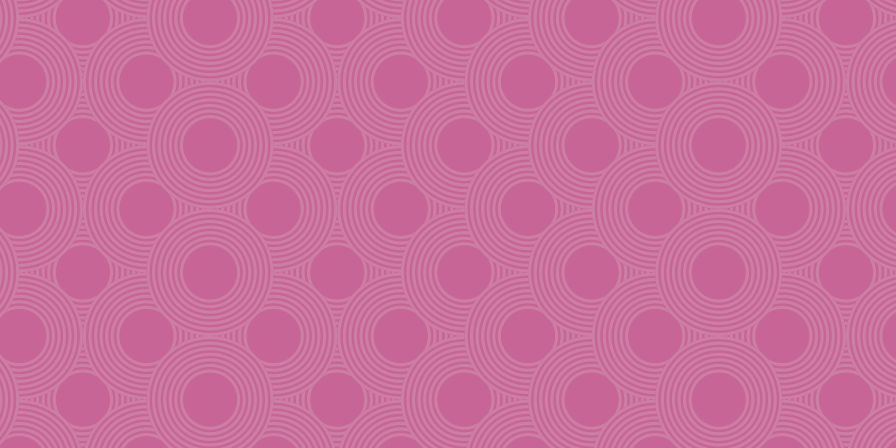
A WebGL 1 fragment shader for this pattern:

```glsl
precision highp float;

uniform vec2 u_resolution;

const float COLUMNS_ACROSS = 14.09;           // column spacings per canvas width
const vec2 LATTICE_OFFSET = vec2(0.303, 0.761);
const float FIRST_RING = 0.45;                // radii relative to the medallion
const float RING_STEP = 0.0875;
const float LAST_RING_INDEX = 6.0;
const float RING_HALF_WIDTH = 0.024;

const vec3 ROSE = vec3(0.78, 0.395, 0.587);
const vec3 PALE_ROSE = vec3(0.805, 0.495, 0.645);

// Distance to the nearest medallion centre in one column;
// odd columns have centres at even heights, even columns at odd heights.
float centreDistance(vec2 p, float column) {
  float shift = 1.0 - mod(column, 2.0);
  float dy = mod(p.y - shift + 1.0, 2.0) - 1.0;
  return length(vec2(p.x - column, dy));
}

// Coverage of the concentric rings around a plain disc.
float ringMask(float d, float pixel) {
  float index = clamp(floor((d - FIRST_RING) / RING_STEP + 0.5), 0.0, LAST_RING_INDEX);
  float edge = abs(d - FIRST_RING - index * RING_STEP) - RING_HALF_WIDTH;
  return clamp(0.5 - edge / pixel, 0.0, 1.0);
}

// 1 when the column to the right overlaps the one to the left.
// Twelve columns rise for 2, fall for 2, rise for 6 and fall for 2.
float rightOnTop(float leftColumn) {
  float phase = mod(leftColumn - 1.0, 12.0);
  float shortRise = 1.0 - step(1.5, phase);
  float longRise = step(3.5, phase) * (1.0 - step(9.5, phase));
  return shortRise + longRise;
}

void main() {
  float scale = COLUMNS_ACROSS / u_resolution.x;
  vec2 p = gl_FragCoord.xy * scale - LATTICE_OFFSET;

  // Only the two columns beside a point can reach it.
  float column = floor(p.x);
  float leftDist = centreDistance(p, column);
  float rightDist = centreDistance(p, column + 1.0);

  // Stack the upper medallion over the lower one.
  float order = rightOnTop(column);
  float upper = mix(leftDist, rightDist, order);
  float lower = mix(rightDist, leftDist, order);
  float cover = clamp(0.5 - (upper - 1.0) / scale, 0.0, 1.0);
  float rings = mix(ringMask(lower, scale), ringMask(upper, scale), cover);

  gl_FragColor = vec4(mix(ROSE, PALE_ROSE, rings), 1.0);
}
```
